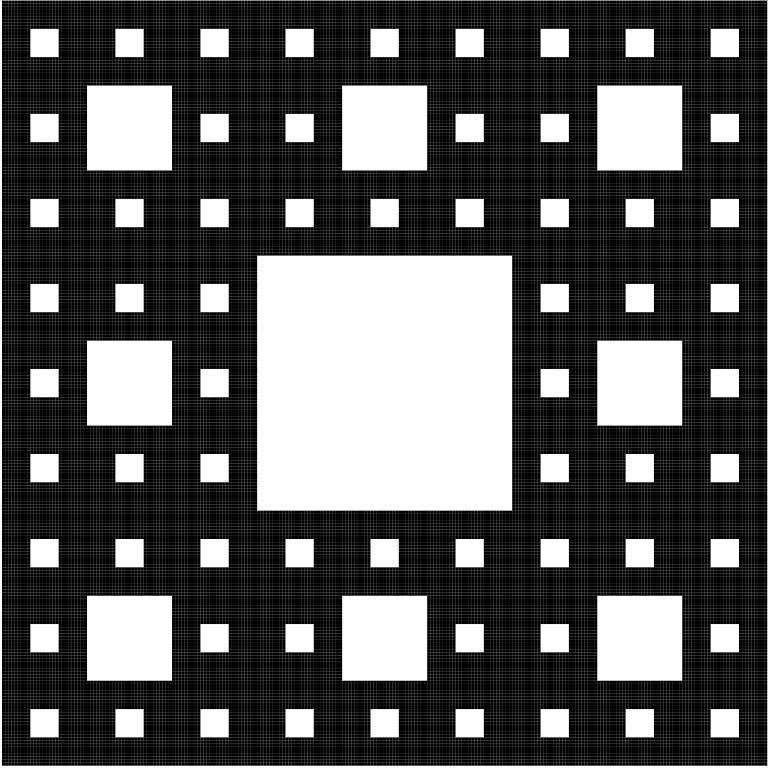
Write a Shadertoy shader that draws this pattern.

```glsl
const vec2 CARPET_ORIGIN = vec2(0.0026, 0.0029);
const float CARPET_SIZE = 0.9965;
const int HOLE_LEVELS = 3;
const float CELLS = 243.0;
const float SEAM_WIDTH = 0.056;  // widest seam, as a share of one cell
const float BEAT_GRID = 768.0;   // fine lattice that beats against the cells
const vec3 INK = vec3(0.0);
const vec3 PAPER = vec3(1.0);

float boxDistance(vec2 p, float halfSide) {
    vec2 d = abs(p) - halfSide;
    return max(d.x, d.y);
}

float fillInside(float dist, float pixel) {
    return clamp(0.5 - dist / pixel, 0.0, 1.0);
}

// Square holes, repeated three times finer at each level
float carpetHoles(vec2 p, float pixel) {
    float holes = 0.0;
    float scale = 1.0;
    for (int i = 0; i < HOLE_LEVELS; i++) {
        vec2 cell = fract(p * scale) - 0.5;
        float dist = boxDistance(cell, 1.0 / 6.0) / scale;
        holes = max(holes, fillInside(dist, pixel));
        scale *= 3.0;
    }
    return holes;
}

// Light leaking through one axis of seams, averaged over a pixel
float seamLight(float x, float origin, float pixel) {
    float index = round(x * CELLS);
    float beat = fract((origin + index / CELLS * CARPET_SIZE) * BEAT_GRID);
    float width = SEAM_WIDTH * 4.0 * beat * (1.0 - beat) / CELLS;
    float offset = x - index / CELLS;
    float low = max(offset - 0.5 * pixel, -0.5 * width);
    float high = min(offset + 0.5 * pixel, 0.5 * width);
    return max(high - low, 0.0) / pixel;
}

void mainImage(out vec4 fragColor, in vec2 fragCoord) {
    float side = min(iResolution.x, iResolution.y);
    vec2 uv = (fragCoord - 0.5 * iResolution.xy) / side + 0.5;
    vec2 p = (uv - CARPET_ORIGIN) / CARPET_SIZE;
    float pixel = 1.0 / (side * CARPET_SIZE);

    // Faint woven seams
    float seamX = seamLight(p.x, CARPET_ORIGIN.x, pixel);
    float seamY = seamLight(p.y, CARPET_ORIGIN.y, pixel);
    float light = 1.0 - (1.0 - seamX) * (1.0 - seamY);

    // Holes and the outer margin
    light = max(light, carpetHoles(p, pixel));
    light = mix(1.0, light, fillInside(boxDistance(p - 0.5, 0.5), pixel));

    fragColor = vec4(mix(INK, PAPER, light), 1.0);
}
```
